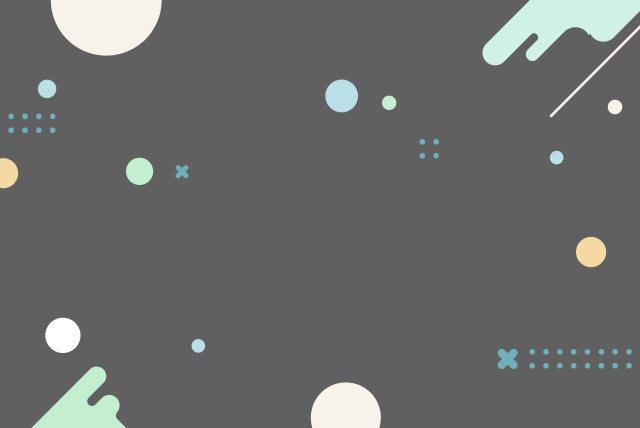
Write a Shadertoy shader that draws this background.

```glsl
// Flat pastel discs, dot grids, crosses and slanted drips on a grey ground.

// Layout grid: 768 x 512 units, y pointing down
const vec2 GRID = vec2(768.0, 512.0);

const vec3 GREY  = vec3(0.378);
const vec3 CREAM = vec3(0.970, 0.953, 0.922);
const vec3 BLUE  = vec3(0.733, 0.875, 0.906);
const vec3 GREEN = vec3(0.765, 0.933, 0.816);
const vec3 AMBER = vec3(0.957, 0.851, 0.639);
const vec3 WHITE = vec3(1.0);
const vec3 MINT  = vec3(0.816, 0.945, 0.906);
const vec3 TEAL  = vec3(0.435, 0.694, 0.733);

const vec3 DISC_COLORS[5] = vec3[5](CREAM, BLUE, GREEN, AMBER, WHITE);

// Each disc: centre, radius, colour index
const vec4 DISCS[12] = vec4[12](
    vec4(127.5, 0.0, 66.5, 0),   vec4(415.0, 499.5, 42.0, 0),
    vec4(738.0, 128.0, 8.7, 0),  vec4(56.5, 106.3, 11.0, 1),
    vec4(410.0, 114.8, 19.6, 1), vec4(668.0, 188.5, 8.1, 1),
    vec4(238.0, 413.8, 8.1, 1),  vec4(167.5, 205.0, 16.3, 2),
    vec4(467.0, 123.0, 8.6, 2),  vec4(3.8, 207.2, 18.0, 3),
    vec4(709.3, 301.5, 18.1, 3), vec4(75.5, 401.2, 21.1, 4));

// Lays a colour over the base with a one-pixel soft edge
vec3 paint(vec3 base, vec3 color, float d, float pixel) {
    return mix(base, color, clamp(0.5 - d / pixel, 0.0, 1.0));
}

float segment(vec2 p, vec2 a, vec2 b, float r) {
    vec2 ab = b - a;
    float t = clamp(dot(p - a, ab) / dot(ab, ab), 0.0, 1.0);
    return length(p - a - ab * t) - r;
}

// Two diagonal round-ended strokes, folded into one quadrant
float cross45(vec2 p, float arm, float r) {
    return segment(abs(p), vec2(0.0), vec2(arm), r);
}

// Grid of dots starting at p = 0
float dotGrid(vec2 p, vec2 count, float spacing, float r) {
    vec2 cell = clamp(round(p / spacing), vec2(0.0), count - 1.0);
    return length(p - cell * spacing) - r;
}

// Endless round-tipped bar running along dir * y
float finger(vec2 q, vec2 tip, float r, float dir) {
    return length(vec2(q.x - tip.x, min(dir * (q.y - tip.y), 0.0))) - r;
}

// Endless square-ended bar between x0 and x1, running along dir * y
float slab(vec2 q, float x0, float x1, float y0, float dir) {
    return max(max(x0 - q.x, q.x - x1), dir * (y0 - q.y));
}

// Upper-right drips, in diagonal coordinates
float upperDrips(vec2 q) {
    float body = min(slab(q, 464.6, 498.0, 421.4, 1.0),
                     slab(q, 498.0, 529.4, 452.0, 1.0));
    body = max(body, -finger(q, vec2(484.8, 421.4), 5.0, -1.0));
    body = max(body, -finger(q, vec2(524.4, 452.0), 18.6, -1.0));
    float tips = min(finger(q, vec2(464.7, 375.5), 15.1, 1.0),
                     finger(q, vec2(497.8, 405.9), 8.0, 1.0));
    return min(body, min(tips, finger(q, vec2(534.6, 489.3), 17.8, 1.0)));
}

// Lower-left drips, in diagonal coordinates
float lowerDrips(vec2 q) {
    float body = min(slab(q, 400.2, 435.6, -261.3, -1.0),
                     slab(q, 435.6, 454.0, -249.0, -1.0));
    body = min(body, slab(q, 440.0, 700.0, -254.9, -1.0));
    body = max(body, -finger(q, vec2(417.4, -261.3), 5.7, 1.0));
    body = max(body, -finger(q, vec2(454.0, -249.0), 5.9, 1.0));
    float tips = min(finger(q, vec2(400.2, -236.2), 11.5, -1.0),
                     finger(q, vec2(435.6, -250.3), 12.5, -1.0));
    return min(body, tips);
}

void mainImage(out vec4 fragColor, in vec2 fragCoord) {
    vec2 uv = fragCoord / iResolution.xy;
    vec2 p = vec2(uv.x, 1.0 - uv.y) * GRID;
    float pixel = GRID.y / iResolution.y;
    vec2 diagonal = vec2(p.x + p.y, p.x - p.y) * inversesqrt(2.0);
    vec3 color = GREY;

    // Drips and slanted line
    color = paint(color, MINT, upperDrips(diagonal), pixel);
    color = paint(color, GREEN, lowerDrips(diagonal), pixel);
    float line = segment(p, vec2(661.3, 138.7), vec2(780.0, 20.0), 1.6);
    color = paint(color, CREAM, line, pixel);

    // Discs
    for (int i = 0; i < 12; i++) {
        vec4 disc = DISCS[i];
        float d = length(p - disc.xy) - disc.z;
        color = paint(color, DISC_COLORS[int(disc.w)], d, pixel);
    }

    // Dot grids and crosses
    float marks = dotGrid(p - vec2(13.4, 139.2), vec2(4, 2), 16.6, 3.3);
    marks = min(marks, dotGrid(p - vec2(506.8, 169.7), vec2(2, 2), 16.6, 3.3));
    marks = min(marks, dotGrid(p - vec2(638.6, 420.9), vec2(8, 2), 16.6, 3.3));
    marks = min(marks, cross45(p - vec2(218.5, 205.4), 4.7, 3.0));
    marks = min(marks, cross45(p - vec2(609.2, 429.4), 7.2, 4.8));
    color = paint(color, TEAL, marks, pixel);

    fragColor = vec4(color, 1.0);
}
```
